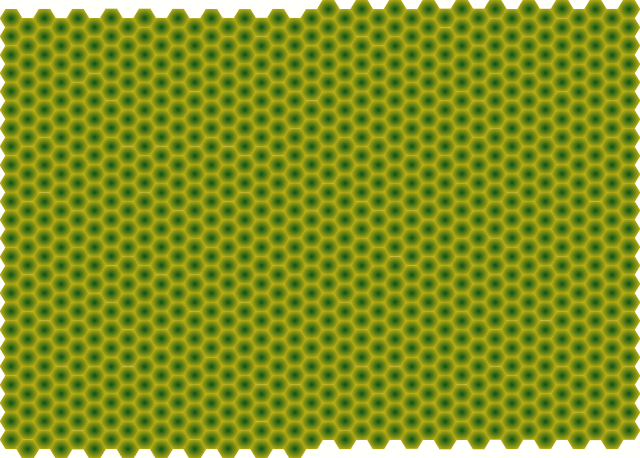
A Shadertoy shader for this pattern:

```glsl
// Sheet of flat-topped hexagonal cells, each shaded from green core to yellow rim.
#define COLUMNS 38.0
#define ROWS 24.0
#define STEP_COLUMN 19.0   // from here on, odd columns start one row higher
#define JITTER 0.028       // vertical wander of each cell, in cell radii
#define OVERLAP 0.026      // cells grow by this much to close the seams
#define CORE_COLOR vec3(0.04, 0.32, 0.09)
#define RIM_COLOR vec3(0.755, 0.694, 0.07)
#define PAPER_COLOR vec3(1.0, 1.0, 0.99)

const float ROOT3 = 1.7320508;
const float COLUMN_PITCH = 1.5;

float hash(vec2 p) {
    vec3 q = fract(vec3(p.xyx) * 0.1031);
    q += dot(q, q.yzx + 33.33);
    return fract((q.x + q.y) * q.z);
}

// Distance to a flat-topped hexagon of unit circumradius
float hexDistance(vec2 p) {
    p = abs(p);
    return max(p.y, 0.5 * p.y + 0.5 * ROOT3 * p.x) - 0.5 * ROOT3;
}

// Height of the first cell centre in a column, in rows from the top
float columnStart(float column) {
    if (mod(column, 2.0) < 0.5) return 1.0;
    return column < STEP_COLUMN ? 1.5 : 0.5;
}

vec3 cellColor(float radius) {
    return mix(CORE_COLOR, RIM_COLOR, min(radius, 0.96));
}

void mainImage(out vec4 fragColor, in vec2 fragCoord) {
    // Cell radii, measured from the upper left; the sheet fills the canvas
    vec2 sheetSize = vec2((COLUMNS - 1.0) * COLUMN_PITCH + 2.0, (ROWS + 1.0) * ROOT3);
    vec2 uv = fragCoord / iResolution.xy;
    vec2 p = vec2(uv.x, 1.0 - uv.y) * sheetSize;
    float pixel = sheetSize.x / iResolution.x;

    vec3 color = PAPER_COLOR;
    float nearColumn = round((p.x - 1.0) / COLUMN_PITCH);

    // Paint the neighbouring cells over one another
    for (float i = -1.0; i <= 1.0; i++) {
        float column = nearColumn + i;
        if (column < 0.0 || column >= COLUMNS) continue;
        float start = columnStart(column);
        float nearRow = round(p.y / ROOT3 - start);
        for (float j = -1.0; j <= 1.0; j++) {
            float row = nearRow + j;
            if (row < 0.0 || row >= ROWS) continue;
            vec2 center = vec2(1.0 + column * COLUMN_PITCH, (row + start) * ROOT3);
            center.y += JITTER * (2.0 * hash(vec2(column, row) + 7.0) - 1.0);
            vec2 d = p - center;
            float edge = hexDistance(d) - OVERLAP;
            float coverage = clamp(0.5 - edge / pixel, 0.0, 1.0);
            color = mix(color, cellColor(length(d)), coverage);
        }
    }
    fragColor = vec4(color, 1.0);
}
```
